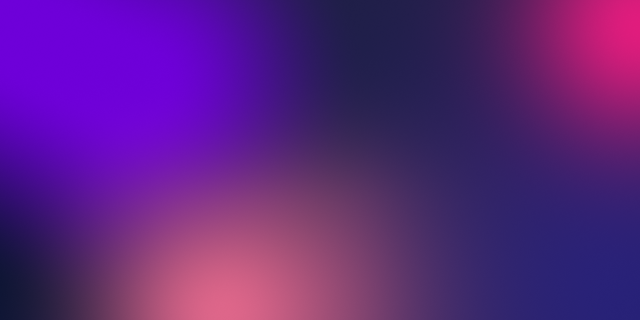
Reproduce this background procedurally as a WebGL 2 fragment shader.

```glsl
#version 300 es
precision highp float;
// Soft mesh gradient: a navy ground with an indigo corner, overlaid by
// violet, rose and magenta glows. Each glow is a smooth falloff of a
// distance, blended in turn; lengths are in canvas heights.

uniform vec2 u_resolution;
out vec4 fragColor;

// Gaussian falloff around a centre
float glow(vec2 p, vec2 centre, float radius) {
    vec2 d = (p - centre) / radius;
    return exp(-dot(d, d));
}

// Distance to the segment from a to b
float segmentDistance(vec2 p, vec2 a, vec2 b) {
    vec2 ab = b - a;
    float t = clamp(dot(p - a, ab) / dot(ab, ab), 0.0, 1.0);
    return length(p - a - ab * t);
}

float hash(vec2 p) {
    return fract(sin(dot(p, vec2(12.99, 78.23))) * 43758.5);
}

void main() {
    vec2 uv = gl_FragCoord.xy / u_resolution;
    vec2 p = uv * vec2(2.0, 1.0);

    // Ground: near-black at the left, navy in the middle, indigo lower right
    vec3 color = mix(vec3(0.02, 0.07, 0.19), vec3(0.12, 0.12, 0.27),
                     smoothstep(0.0, 0.7, p.x));
    color = mix(color, vec3(0.15, 0.13, 0.47), glow(p, vec2(1.95, 0.1), 0.75));

    // Violet: a broad plateau in the upper left
    float violetDistance = segmentDistance(p, vec2(0.0, 0.92), vec2(0.4, 0.74));
    color = mix(color, vec3(0.43, 0.0, 0.85),
                1.0 - smoothstep(0.1, 0.75, violetDistance));

    // Rose: rises from the lower edge and spreads wider to the right
    float roseRadius = mix(0.4, 0.54, smoothstep(0.6, 1.2, p.x));
    float rose = glow(p, vec2(0.7, 0.02), roseRadius);
    rose *= 1.0 - smoothstep(0.35, 0.9, p.y);
    color = mix(color, vec3(0.87, 0.4, 0.54), rose);

    // Magenta: upper right corner
    color = mix(color, vec3(0.88, 0.11, 0.49), glow(p, vec2(2.0, 0.92), 0.36));

    // Faint dither against banding
    color += (hash(gl_FragCoord.xy) - 0.5) / 255.0;
    fragColor = vec4(color, 1.0);
}
```
